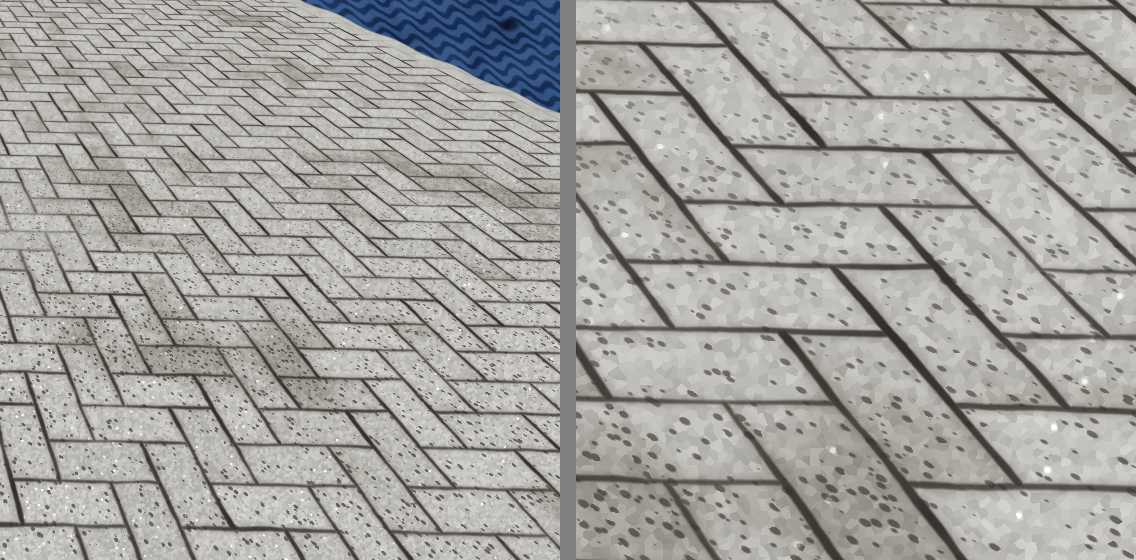
Left: the whole. Right: its middle third, enlarged.
A WebGL 1 fragment shader for this texture:

```glsl
precision highp float;
uniform vec2 u_resolution;

#define HORIZON 0.417
#define VANISH_X -0.306
#define TILT 0.02
#define BRICK_SCALE 0.069
#define DEPTH_SCALE 21.6
#define JOINT_HALF vec2(0.043, 0.037)
#define STONE vec3(0.775, 0.772, 0.75)
#define STAIN vec3(0.54, 0.52, 0.49)
#define JOINT vec3(0.20, 0.18, 0.16)
#define WATER_LIGHT vec3(0.22, 0.35, 0.54)
#define WATER_DARK vec3(0.07, 0.14, 0.28)

float hash(vec2 p) {
  return fract(sin(dot(p, vec2(127.1, 311.7))) * 43758.55);
}

// Cellular noise: distance to the nearest seed, and that seed's random value
vec2 cellular(vec2 p) {
  vec2 cell = floor(p);
  vec2 nearest = vec2(9.0, 0.0);
  for (int y = -1; y <= 1; y++) {
    for (int x = -1; x <= 1; x++) {
      vec2 id = cell + vec2(float(x), float(y));
      vec2 seed = id + vec2(hash(id), hash(id + 37.0));
      float d = distance(p, seed);
      if (d < nearest.x) nearest = vec2(d, hash(id + 71.0));
    }
  }
  return nearest;
}

// Layered, warped sines in about -1..1
float layers(vec2 p) {
  float sum = 0.0;
  float amp = 0.55;
  for (int i = 0; i < 4; i++) {
    p = mat2(0.8, 0.6, -0.6, 0.8) * p + 1.7;
    p += 0.6 * sin(p.yx * 1.3);
    sum += amp * sin(p.x) * cos(p.y);
    p *= 1.9;
    amp *= 0.6;
  }
  return sum;
}

// Herringbone of 2:1 bricks: xy = distance to side and end edges, zw = brick id
vec4 herringbone(vec2 p) {
  vec2 cell = floor(p);
  vec2 local = p - cell;
  float k = mod(cell.x + cell.y, 4.0);
  vec2 along = k < 1.5 ? vec2(1.0, 0.0) : vec2(0.0, 1.0);
  vec2 offset = along * step(0.5, mod(k, 2.0));
  local += offset;
  return vec4(min(local, 1.0 + along - local), cell - offset);
}

vec3 paving(vec2 uv, float px) {
  // Ground plane in brick widths, receding upward
  float depth = max(1.0 - uv.y + HORIZON - TILT * (uv.x - 0.25), 0.1);
  vec2 ground = vec2((uv.x - VANISH_X) / (BRICK_SCALE * depth) + 1.3,
                     -DEPTH_SCALE / depth - 0.1);
  vec2 footprint = px * vec2(1.0 / (BRICK_SCALE * depth), DEPTH_SCALE / (depth * depth));
  float near = smoothstep(0.45, 1.1, depth);

  vec2 wobble = 0.025 * vec2(layers(ground * 2.3), layers(ground * 2.1 + 9.0));
  vec4 brick = herringbone(ground + wobble);
  float tone = hash(brick.zw);

  // Weathered stone: brick tone, broad stains, grain and pits
  float dirt = layers(ground * 0.42 + 4.0) + 0.5 * layers(ground * 1.7);
  float stain = smoothstep(0.05, 0.95, dirt + 0.5 * (tone - 0.5));
  vec3 color = mix(STONE, STAIN, 0.5 * stain + 0.16 * tone);
  vec2 grain = cellular(uv * 190.0);
  color += (grain.y - 0.5) * mix(0.07, 0.13, near);
  vec2 pit = cellular(ground * vec2(10.0, 8.0));
  float radius = 0.42 * smoothstep(0.72 - 0.35 * stain, 1.0, pit.y);
  float pitted = (1.0 - smoothstep(radius - 0.12, radius + 0.12, pit.x)) * step(0.05, radius);
  color = mix(color, JOINT, 0.65 * pitted * near);
  float fleck = step(0.985, grain.y) * (1.0 - smoothstep(0.2, 0.5, grain.x));
  color += 0.2 * fleck * near;

  // Sandy joints, uneven in width and depth
  float uneven = layers(ground * 1.1 + 20.0);
  vec2 width = JOINT_HALF * (1.0 + 0.45 * uneven);
  vec2 blur = 0.75 * footprint + 0.014;
  vec2 gap = 1.0 - smoothstep(width - blur, width + blur, brick.xy);
  vec2 soil = 1.0 - smoothstep(vec2(0.0), width * 3.5 + blur, brick.xy);
  float joint = max(gap.x, 0.85 * gap.y) * (0.86 + 0.2 * uneven);
  float worn = 1.0 - smoothstep(0.03, 0.12, length((uv - vec2(0.04, 0.58)) * vec2(0.8, 1.0)));
  color = mix(color, STAIN * 0.85, 0.32 * max(soil.x, soil.y));
  return mix(color, JOINT, clamp(joint, 0.0, 1.0) * (1.0 - 0.55 * worn));
}

vec3 water(vec2 uv) {
  // Slanted ripples with thin dark troughs
  float phase = uv.y * 300.0 + uv.x * 55.0 + 2.2 * sin(uv.x * 130.0 + uv.y * 70.0)
              + 1.6 * layers(uv * 38.0);
  float ripple = 0.5 + 0.5 * sin(phase);
  float shade = 0.75 * smoothstep(0.1, 0.75, ripple) + 0.25 * layers(uv * 23.0) + 0.18;
  vec3 color = mix(WATER_DARK, WATER_LIGHT, clamp(shade, 0.0, 1.0));
  float spot = length((uv - vec2(0.909, 0.955)) * vec2(1.0, 1.6));
  return mix(color, WATER_DARK * 0.5, 0.8 * (1.0 - smoothstep(0.008, 0.025, spot)));
}

void main() {
  vec2 uv = gl_FragCoord.xy / u_resolution;
  float px = 1.0 / min(u_resolution.x, u_resolution.y);
  vec3 color = paving(uv, px);

  // Pool in the far corner behind a pale coping
  float shore = (uv.y - 1.0 + 0.44 * (uv.x - 0.54)) * 0.915 + 0.002 * sin(uv.x * 60.0);
  float coping = smoothstep(-0.019, -0.013, shore);
  color = mix(color, STONE * (0.97 + 0.06 * layers(uv * 90.0)), 0.85 * coping);
  color = mix(color, water(uv), smoothstep(-px, px, shore));
  gl_FragColor = vec4(color, 1.0);
}
```
